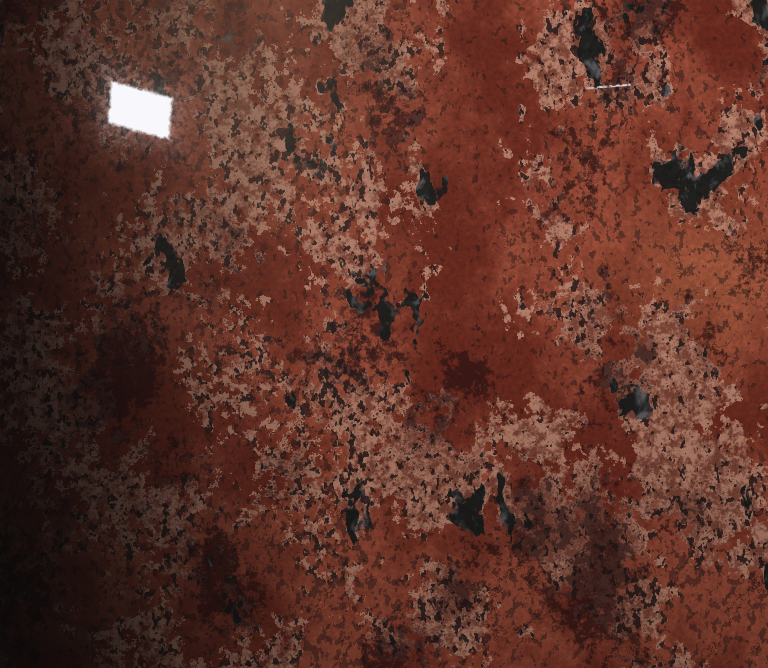
This texture is drawn by a Shadertoy shader. Its source:

```glsl
float hash(vec2 p) {
    vec3 q = fract(p.xyx * vec3(0.1031, 0.1030, 0.0973));
    q += dot(q, q.yzx + 33.33);
    return fract((q.x + q.y) * q.z);
}

float cornerSlope(vec2 cell, vec2 offset) {
    float angle = 6.2832 * hash(cell);
    return dot(vec2(cos(angle), sin(angle)), offset);
}

float gradientNoise(vec2 p) {
    vec2 i = floor(p), f = fract(p);
    vec2 u = f * f * f * (f * (f * 6.0 - 15.0) + 10.0);
    vec2 e = vec2(1.0, 0.0);
    float low = mix(cornerSlope(i, f), cornerSlope(i + e, f - e), u.x);
    float high = mix(cornerSlope(i + e.yx, f - e.yx), cornerSlope(i + 1.0, f - 1.0), u.x);
    return mix(low, high, u.y);
}

float fbm(vec2 p, int octaves, float gain) {
    float sum = 0.0, amplitude = 1.0;
    for (int i = 0; i < octaves; i++) {
        sum += amplitude * gradientNoise(p);
        p = mat2(1.6, 1.2, -1.2, 1.6) * p + 19.7;
        amplitude *= gain;
    }
    return sum;
}

float blob(vec2 p, vec2 centre, vec2 radius) {
    vec2 d = (p - centre) / radius;
    return exp(-dot(d, d));
}

void mainImage(out vec4 fragColor, in vec2 fragCoord) {
    vec2 p = fragCoord / iResolution.y;
    vec2 warped = p + 0.02 * vec2(fbm(p * 9.0, 3, 0.6), fbm(p * 9.0 + 41.0, 3, 0.6));
    float grain = fbm(p * 48.0 + 7.0, 4, 0.75);
    float fine = fbm(p * 125.0 + 3.0, 2, 0.7);

    // Polished red ground
    float tone = fbm(warped * vec2(5.0, 4.0) + 12.0, 5, 0.6);
    vec3 color = mix(vec3(0.38, 0.15, 0.11), vec3(0.55, 0.27, 0.20), smoothstep(-0.45, 0.45, tone + 0.15 * grain));
    color = mix(color, vec3(0.60, 0.34, 0.23), 0.6 * blob(p, vec2(1.06, 0.58), vec2(0.16, 0.12)));
    color *= 1.0 + 0.14 * fine;

    // Hairline cracks
    float crack = abs(gradientNoise(warped * 8.0 + 63.0) + 0.12 * grain);
    color *= 1.0 - 0.35 * smoothstep(0.025, 0.0, crack) * smoothstep(-0.1, 0.3, tone + 0.3 * fine);

    // Charcoal flakes run in upright clusters
    float flake = fbm(warped * vec2(11.0, 6.0) + 28.0, 5, 0.58)
                + 0.35 * gradientNoise(p * vec2(4.5, 1.6) + 5.0)
                + 0.22 * blob(p, vec2(0.99, 0.88), vec2(0.07, 0.13))
                + 0.22 * blob(p, vec2(0.62, 0.53), vec2(0.03, 0.14))
                + 0.22 * blob(p, vec2(0.37, 0.42), vec2(0.08, 0.12))
                + 0.20 * blob(p, vec2(1.08, 0.50), vec2(0.07, 0.05));

    // Pale pink crust, solid at lower right and broken up at left
    float mottled = smoothstep(0.72, 0.40, p.x);
    float crust = fbm(warped * vec2(6.5, 5.0) + 81.0, 5, 0.65)
                + (0.26 + 0.34 * mottled) * grain - 0.20 + 0.16 * mottled
                + 0.60 * blob(p, vec2(1.03, 0.26), vec2(0.15, 0.17))
                + 0.40 * blob(p, vec2(0.67, 0.30), vec2(0.09, 0.08))
                + 0.45 * blob(p, vec2(0.78, 0.53), vec2(0.08, 0.06))
                + 0.30 * blob(p, vec2(0.78, 0.86), vec2(0.07, 0.12))
                - 0.45 * blob(p, vec2(0.74, 0.69), vec2(0.12, 0.14))
                + 0.28 * smoothstep(0.25, 0.55, flake);
    vec3 crustColor = mix(vec3(0.44, 0.25, 0.20), vec3(0.69, 0.50, 0.42), smoothstep(-0.5, 0.5, grain + 0.4 * fine));
    color = mix(color, crustColor, 0.9 * smoothstep(0.0, 0.09, crust));

    // Maroon stains with a granular edge
    float stain = fbm(warped * vec2(6.0, 3.5) + 137.0, 4, 0.6) + 0.55 * grain
                + 0.50 * blob(p, vec2(0.79, 0.20), vec2(0.13, 0.12))
                + 0.25 * blob(p, vec2(0.92, 0.42), vec2(0.05, 0.25))
                + 0.22 * blob(p, vec2(0.15, 0.35), vec2(0.20, 0.35));
    color = mix(color, vec3(0.17, 0.07, 0.07), 0.75 * smoothstep(0.28, 0.65, stain));

    // Dark pits, thickest in the crust
    float pits = fbm(p * vec2(75.0, 58.0) + 211.0, 3, 0.65) + 0.35 * tone + 0.10 * mottled;
    float pitShare = mix(0.45, 0.85, smoothstep(-0.15, 0.1, crust));
    color = mix(color, vec3(0.13, 0.09, 0.09), pitShare * smoothstep(0.24, 0.46, pits));

    // Flake faces with slate highlights
    float facet = fbm(warped * vec2(34.0, 26.0) + 9.0, 4, 0.6);
    vec3 flakeColor = mix(vec3(0.09, 0.10, 0.10), vec3(0.34, 0.34, 0.36), smoothstep(0.05, 0.75, facet));
    color = mix(color, flakeColor, 0.94 * smoothstep(0.53, 0.60, flake + 0.10 * grain));

    // Dusty sheen at the top, shadow at the left and bottom
    float dust = blob(p, vec2(0.34, 0.98), vec2(0.24, 0.34));
    color = mix(color, vec3(0.44, 0.36, 0.29), 0.42 * dust);
    float light = smoothstep(-0.10, 0.52, p.x + 0.16 * (p.y - 0.5));
    color *= mix(0.12, 1.0, light) * mix(0.82, 1.04, smoothstep(0.0, 0.6, p.y));
    color += vec3(0.030, 0.026, 0.028) * (1.0 - light);

    // Slanted window reflection with a grainy halo
    vec2 g = p - vec2(0.21, 0.835);
    g.y += 0.27 * g.x;
    g.x -= 0.08 * g.y;
    vec2 d = abs(g) - vec2(0.046, 0.032);
    float window = length(max(d, 0.0)) + min(max(d.x, d.y), 0.0) + 0.003 * grain;
    color += vec3(0.26, 0.25, 0.26) * exp(-45.0 * max(window, 0.0)) * (0.7 + 0.5 * fine);
    color = mix(color, vec3(0.97, 0.97, 0.99), smoothstep(0.003, -0.004, window));

    // Thin streak of light
    vec2 s = p - vec2(0.916, 0.871);
    float streak = smoothstep(0.0028, 0.0005, abs(s.y - 0.08 * s.x)) * smoothstep(0.045, 0.025, abs(s.x));
    color = mix(color, vec3(0.85, 0.83, 0.85), streak * smoothstep(-0.5, 0.3, fine));

    fragColor = vec4(clamp(color, 0.0, 1.0), 1.0);
}
```
